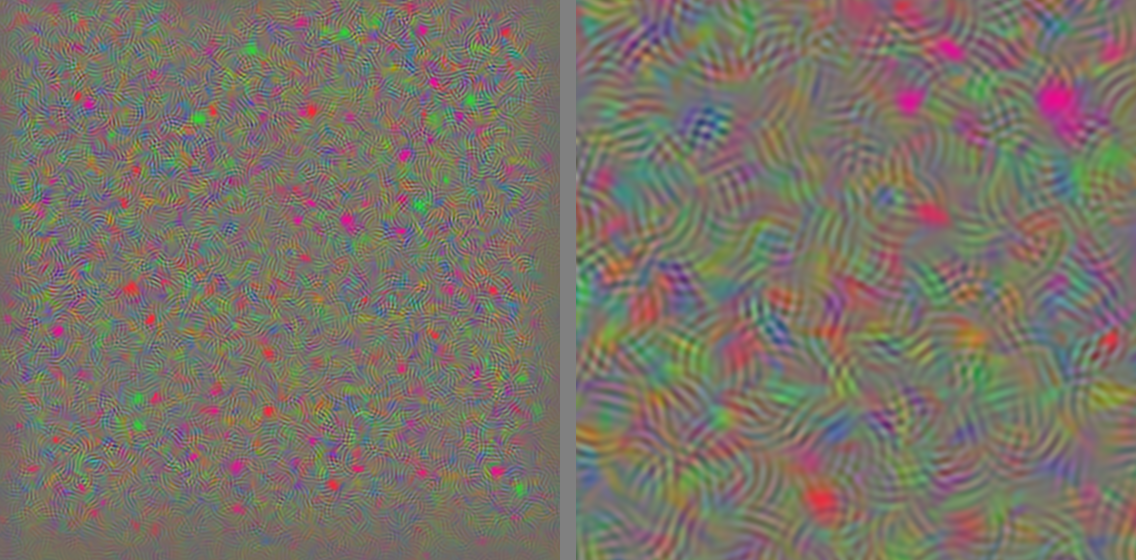
Left: the whole. Right: its middle third, enlarged.
Write a three.js fragment shader that draws this texture.

```glsl
// Grey field of fine curved ripples, iridescent wisps and scattered vivid spots, fading at the borders.
varying vec2 vUv;

const float TAU = 6.2831853;

vec3 hash3(vec2 p, float seed) {
  vec3 q = fract(vec3(p.xyx + seed * 7.31) * vec3(0.1031, 0.1030, 0.0973));
  q += dot(q, q.yxz + 33.33);
  return fract((q.xxy + q.yzz) * q.zyx);
}

float valueNoise(vec2 p, float seed) {
  vec2 i = floor(p), f = fract(p);
  f = f * f * (3.0 - 2.0 * f);
  float low = mix(hash3(i, seed).x, hash3(i + vec2(1.0, 0.0), seed).x, f.x);
  float high = mix(hash3(i + vec2(0.0, 1.0), seed).x, hash3(i + 1.0, seed).x, f.x);
  return mix(low, high, f.y);
}

// Zero-mean colour direction for a hue in turns, gentler in green and blue.
vec3 chroma(float hue) {
  return cos(TAU * (hue + vec3(0.0, 0.333, 0.667))) * vec3(1.0, 0.85, 0.9);
}

// Sparse sum of short, bent wave packets; lengths are in cells.
vec3 wavePackets(vec2 uv, float cells, float frequency, vec2 falloff, float grey, float seed) {
  vec2 p = uv * cells, cell = floor(p);
  vec3 sum = vec3(0.0);
  for (int y = -1; y <= 1; y++) {
    for (int x = -1; x <= 1; x++) {
      for (int k = 0; k < 2; k++) {
        vec2 id = cell + vec2(float(x), float(y));
        float layer = seed + float(k) * 3.7;
        vec3 place = hash3(id, layer);
        vec3 style = hash3(id, layer + 11.0);
        vec2 centre = id + place.xy;
        float flow = valueNoise(centre / cells * 13.0, 2.0) * TAU * 1.5;
        float angle = flow + (place.z - 0.5) * 3.0;
        vec2 along = vec2(cos(angle), sin(angle));
        vec2 d = p - centre;
        float u = dot(d, along);
        float v = dot(d, vec2(-along.y, along.x)) + (style.x - 0.5) * 1.2 * u * u;
        float envelope = exp(-falloff.x * u * u - falloff.y * v * v);
        vec3 tint = mix(chroma(style.y), vec3(1.0), grey);
        sum += tint * envelope * cos(frequency * v + style.z * TAU);
      }
    }
  }
  return sum;
}

// Compact saturated spots, mostly magenta, some red and green.
vec3 addSpots(vec3 colour, vec2 uv, float cells, float density, float strength, float seed) {
  vec2 warp = vec2(valueNoise(uv * 85.0, 5.0), valueNoise(uv * 85.0, 6.0)) - 0.5;
  vec2 p = (uv + warp * 0.008) * cells, cell = floor(p);
  for (int y = -1; y <= 1; y++) {
    for (int x = -1; x <= 1; x++) {
      vec2 id = cell + vec2(float(x), float(y));
      vec3 place = hash3(id, seed);
      vec3 style = hash3(id, seed + 9.0);
      vec2 d = (p - id - place.xy) / cells;
      float radius = mix(0.006, 0.0105, style.y);
      float spot = exp(-dot(d, d) / (radius * radius)) * step(place.z, density);
      vec3 tint = mix(vec3(0.92, 0.0, 0.62), vec3(1.0, 0.12, 0.20), smoothstep(0.3, 0.7, style.x));
      tint = mix(tint, vec3(0.15, 0.88, 0.18), step(0.8, style.x));
      colour = mix(colour, tint, spot * strength * mix(0.65, 1.0, style.z));
    }
  }
  return colour;
}

void main() {
  vec2 uv = vUv;

  // Activity fades at the borders, most at the right and bottom.
  vec2 ragged = uv + 0.05 * (vec2(valueNoise(uv * 9.0, 3.0), valueNoise(uv * 9.0, 4.0)) - 0.5);
  float fade = smoothstep(-0.02, 0.06, ragged.x) * smoothstep(1.01, 0.90, ragged.x);
  fade *= smoothstep(-0.02, 0.17, ragged.y) * smoothstep(1.04, 0.96, ragged.y);
  float activity = mix(0.15, 1.0, fade) * mix(0.65, 1.35, valueNoise(uv * 15.0, 8.0));

  // Warm grey ground with faint broad stains.
  vec3 colour = mix(vec3(0.44, 0.42, 0.38), vec3(0.475, 0.457, 0.412), fade);
  colour += 0.02 * chroma(valueNoise(uv * 14.0, 12.0) * 2.0);

  // Broad coloured wisps, narrower streaks, then fine ripples.
  vec3 wisps = wavePackets(uv, 36.0, 4.0, vec2(5.0, 10.0), 0.05, 20.0);
  vec3 streaks = wavePackets(uv, 42.0, 9.0, vec2(5.0, 14.0), 0.25, 30.0);
  vec3 ripples = wavePackets(uv, 36.0, 23.0, vec2(5.0, 6.0), 0.6, 40.0);
  colour += activity * (0.16 * wisps + 0.115 * streaks + 0.10 * ripples);

  // Large and small spots.
  float spotStrength = mix(0.15, 1.0, fade);
  colour = addSpots(colour, uv, 11.0, 0.6, spotStrength, 60.0);
  colour = addSpots(colour, uv, 17.0, 0.3, spotStrength * 0.5, 80.0);

  gl_FragColor = vec4(clamp(colour, 0.0, 1.0), 1.0);
}
```
